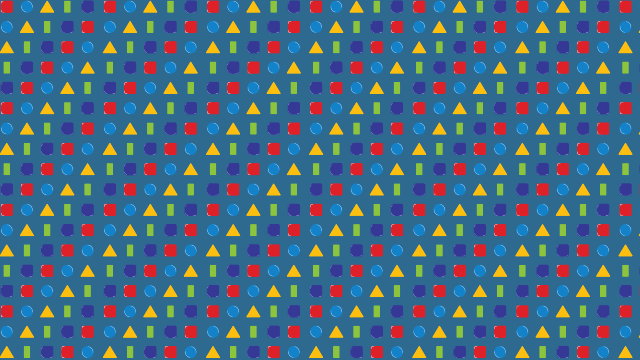
Write a Shadertoy shader that draws this pattern.

```glsl
// Diagonally shifting rows of toy-block shapes in groups of five on a blue ground.

float roundedBox(vec2 p, vec2 halfSize, float radius) {
    vec2 d = abs(p) - halfSize + radius;
    return length(max(d, 0.0)) + min(max(d.x, d.y), 0.0) - radius;
}

// Isosceles triangle with its tip at zero; base is its right lower corner.
float triangle(vec2 p, vec2 base) {
    p.x = abs(p.x);
    vec2 a = p - base * clamp(dot(p, base) / dot(base, base), 0.0, 1.0);
    vec2 b = p - base * vec2(clamp(p.x / base.x, 0.0, 1.0), 1.0);
    vec2 d = min(vec2(dot(a, a), p.x * base.y - p.y * base.x),
                 vec2(dot(b, b), p.y - base.y));
    return -sqrt(d.x) * sign(d.y);
}

void mainImage(out vec4 fragColor, in vec2 fragCoord) {
    // The canvas is 432 units high, measured down from the top.
    float pixel = 432.0 / iResolution.y;
    vec2 p = vec2(fragCoord.x, iResolution.y - fragCoord.y) * pixel;

    // Five columns per group, with a slightly wider gap between groups.
    float groupX = mod(p.x + 5.5, 123.75);
    float column = clamp(floor((groupX - 1.5) / 24.25), 0.0, 4.0);
    float row = floor((p.y + 4.2) / 24.38);
    vec2 q = vec2(groupX - 13.6 - column * 24.25, row * 24.38 + 8.0 - p.y);

    // Each row starts one shape further along the sequence.
    int kind = int(mod(column + row + 0.5, 5.0));
    float dist;
    float shine = 0.0;
    vec3 color;
    float corners = smoothstep(7.0, 8.0, length(q));

    if (kind == 0) {
        dist = roundedBox(q, vec2(7.3), 1.9);
        color = vec3(0.87, 0.13, 0.16);
        shine = 0.65 * corners * smoothstep(1.0, -3.0, q.x);
    } else if (kind == 1) {
        dist = length(q) - 7.3;
        color = vec3(0.08, 0.51, 0.79);
        shine = 0.5 * smoothstep(0.55, 0.85, abs(dot(normalize(q + 1e-4), vec2(0.8, 0.6))));
    } else if (kind == 2) {
        dist = triangle(q - vec2(0.0, 6.2), vec2(7.5, -12.5)) - 0.9;
        color = vec3(0.99, 0.75, 0.06);
    } else if (kind == 3) {
        dist = roundedBox(q, vec2(3.8, 7.1), 0.9);
        color = vec3(0.55, 0.77, 0.24);
    } else {
        dist = roundedBox(q, vec2(7.4), 2.5);
        // Trim the left corners a little.
        dist = max(dist, (abs(q.y) - q.x - 11.7) * 0.707);
        color = vec3(0.21, 0.22, 0.59);
        shine = 0.45 * corners * smoothstep(3.0, -2.0, q.x + q.y);
    }

    // Thin glossy line just inside the rim.
    float rim = 1.0 - smoothstep(0.15, 0.15 + pixel * 0.6, abs(dist + 0.8));
    color = mix(color, vec3(0.75, 0.83, 0.94), rim * shine);

    float cover = smoothstep(0.5 * pixel, -0.5 * pixel, dist);
    fragColor = vec4(mix(vec3(0.18, 0.415, 0.565), color, cover), 1.0);
}
```
